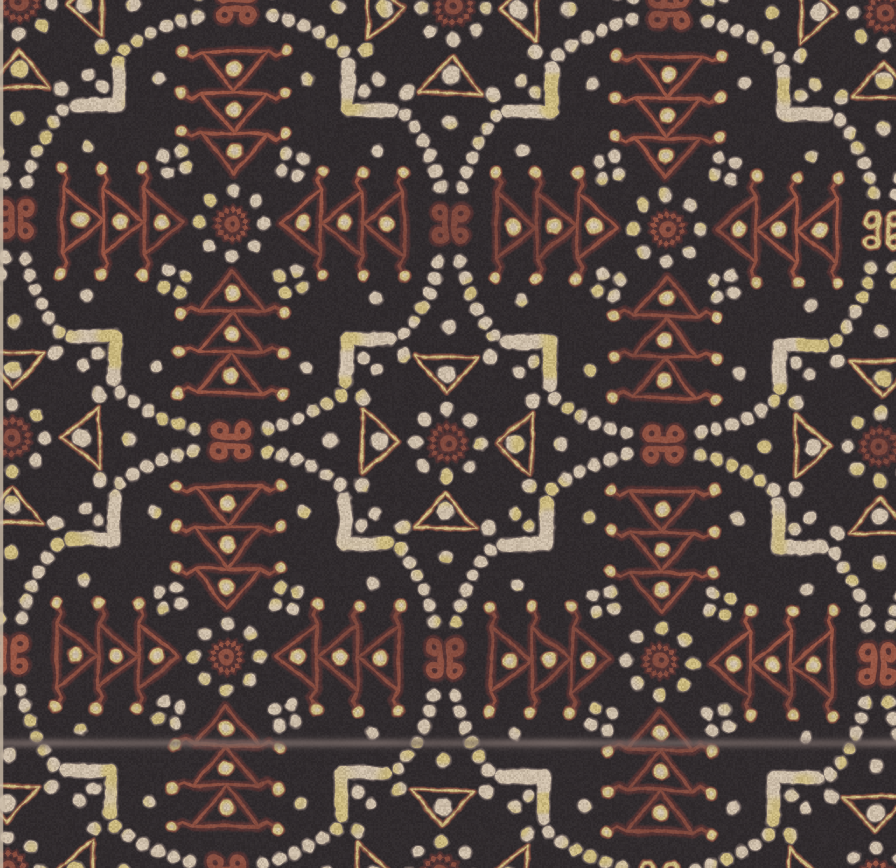
A Shadertoy shader for this pattern:

```glsl
// Dark cloth with dotted quatrefoils, red triangle arms and bracketed stars.
#define SPAN 744.0                  // design units over the canvas height
#define CELL 372.0                  // repeat size, two down the canvas
#define CENTRE vec2(383.0, 365.0)   // middle star
#define TILT 0.012
#define WARP 2.6                    // hand-drawn wander
#define LINE 1.15                   // half width of drawn lines
#define GROUND vec3(0.19, 0.17, 0.18)
#define MAROON vec3(0.33, 0.20, 0.20)
#define RUST vec3(0.60, 0.34, 0.27)
#define TAUPE vec3(0.42, 0.37, 0.36)
#define CREAM vec3(0.80, 0.74, 0.66)
#define STRAW vec3(0.79, 0.72, 0.49)

float hash(vec2 p) {
    vec3 q = fract(p.xyx * vec3(0.1031, 0.1030, 0.0973));
    q += dot(q, q.yzx + 33.33);
    return fract((q.x + q.y) * q.z);
}

float noise(vec2 p) {
    vec2 i = floor(p), f = fract(p);
    f = f * f * (3.0 - 2.0 * f);
    return mix(mix(hash(i), hash(i + vec2(1, 0)), f.x),
               mix(hash(i + vec2(0, 1)), hash(i + 1.0), f.x), f.y);
}

float spot(vec2 p, float x, float y, float r) { return length(p - vec2(x, y)) - r; }

float segment(vec2 p, vec2 a, vec2 b) {
    vec2 d = b - a;
    return length(p - a - d * clamp(dot(p - a, d) / dot(d, d), 0.0, 1.0));
}

// Fold into one eighth: x runs across an arm, y along it
vec2 fold(vec2 p) { p = abs(p); return p.x > p.y ? p.yx : p; }

float triangle(vec2 p, float apex, float base, float halfWidth) {
    vec2 corner = vec2(halfWidth, base);
    return min(segment(p, vec2(0, apex), corner), segment(p, vec2(0, base), corner));
}

// Eight dots around a centre
float ringDots(vec2 h) { return min(spot(h, 0.0, 28.0, 5.6), spot(h, 19.8, 19.8, 5.6)); }

// Dashed ring around a small core
float rosette(vec2 p, float r) {
    float dash = 1.3 * cos(14.0 * atan(p.y, p.x + 0.001));
    return min(abs(length(p) - r) + dash, abs(length(p) - r * 0.38) - 0.9);
}

// Flower distances: x pale dots, y straw dots, z red lines, w edge scroll
vec4 flower(vec2 p) {
    vec2 a = abs(p), h = fold(p);
    float pale = min(ringDots(h), spot(h, 64.0, 124.0, 5.4));
    vec2 k = a - 50.0;
    k = abs(mat2(0.96, 0.28, -0.28, 0.96) * k);
    pale = min(pale, spot(k, 7.5, 7.5, 5.4));

    // Beaded lobe outline
    float bead = clamp(round((atan(h.x, h.y - 27.0) - 0.21) / 0.091), 0.0, 5.0);
    float angle = 0.21 + 0.091 * bead;
    pale = min(pale, spot(h, 153.0 * sin(angle), 27.0 + 153.0 * cos(angle), 5.5));

    // Three hooked triangles on each arm
    float straw = 1e3, red = rosette(p, 12.0);
    for (int i = 0; i < 3; i++) {
        float apex = 42.0 + 35.0 * float(i), base = apex + 34.0;
        red = min(red, triangle(h, apex, base, 28.0));
        red = min(red, segment(h, vec2(28, base), vec2(36, base - 4.0)));
        red = min(red, segment(h, vec2(36, base - 4.0), vec2(44, base)));
        straw = min(straw, min(spot(h, 0.0, apex + 19.0, 6.8), spot(h, 45.0, base + 1.0, 5.0)));
    }
    float scroll = min(segment(h, vec2(0, 182), vec2(9, 182)), abs(spot(h, 10.0, 177.0, 5.0)));
    return vec4(pale, straw, red, scroll - 1.2);
}

// Star distances: x pale dots and brackets, y straw lines, z red rosette
vec3 star(vec2 p) {
    vec2 h = fold(p);
    float pale = min(ringDots(h), spot(h, 0.0, 58.0, 7.5));
    pale = min(pale, min(spot(h, 37.0, 73.0, 6.2), spot(h, 0.0, 99.0, 6.0)));
    pale = min(pale, min(spot(abs(p), 61.0, 61.0, 5.4), spot(abs(p), 73.0, 71.0, 5.4)));
    pale = min(pale, segment(h, vec2(50, 87), vec2(87)) - 5.8);
    return vec3(pale, triangle(h, 42.0, 73.0, 27.0) - 1.5, rosette(p, 14.0));
}

void mainImage(out vec4 fragColor, in vec2 fragCoord) {
    vec2 canvas = fragCoord / iResolution.y * SPAN;
    float soft = max(SPAN / iResolution.y, 1.0);
    vec2 p = canvas - CENTRE;
    p += TILT * vec2(-p.y, p.x);
    float scroll = hash(round(p / (CELL * 0.5)) + 41.0);
    vec2 q = p + WARP * (vec2(noise(p / 17.0), noise(p / 17.0 + 70.0)) - 0.5)
               + WARP * (vec2(noise(p / 60.0 + 20.0), noise(p / 60.0 + 90.0)) - 0.5);

    vec4 f = flower(mod(q, CELL) - CELL * 0.5);
    vec3 s = star(mod(q + CELL * 0.5, CELL) - CELL * 0.5);
    float rough = 2.0 * noise(p / 4.0) - 1.0;
    float pale = min(f.x, s.x) + rough * 0.8;
    float straw = min(f.y, s.y);
    float red = min(f.z, s.z);
    if (scroll > 0.72) straw = min(straw, f.w - LINE); else red = min(red, f.w);
    straw += rough * 0.7;
    red += rough * 0.5;

    // Ground, dyed lines with a bleeding edge, then pale marks
    float grain = hash(floor(canvas / 1.5)) - 0.5;
    float fade = mix(0.55, 1.1, noise(p / 75.0 + 7.0));
    vec3 col = GROUND;
    col = mix(col, MAROON, smoothstep(5.5, 2.5, red));
    col = mix(col, RUST, clamp(fade, 0.0, 1.0) * smoothstep(LINE + soft, LINE - soft * 0.5, red));
    col = mix(col, mix(MAROON, RUST, 0.6), smoothstep(1.0 + soft, 0.0, straw));
    col = mix(col, STRAW, smoothstep(soft * 0.5, -soft * 1.5, straw));
    col = mix(col, CREAM, smoothstep(-2.0, -5.0, straw));
    col = mix(col, TAUPE, smoothstep(1.0 + soft, 0.0, pale));
    vec3 chalk = mix(STRAW, CREAM, smoothstep(0.25, 0.5, noise(p / 22.0 + 31.0)));
    col = mix(col, chalk, smoothstep(soft * 0.5, -soft, pale));

    // Grain, crease and worn left edge
    col += grain * mix(0.035, 0.11, smoothstep(0.2, 0.7, col.g));
    float crease = exp(-pow((canvas.y - 107.0) / 4.0, 2.0));
    col = mix(col, TAUPE * 1.15, crease * (0.55 + 0.25 * noise(canvas / 40.0)));
    col = mix(col, CREAM, 0.8 * smoothstep(3.5, 2.0, canvas.x));
    fragColor = vec4(clamp(col, 0.0, 1.0), 1.0);
}
```
